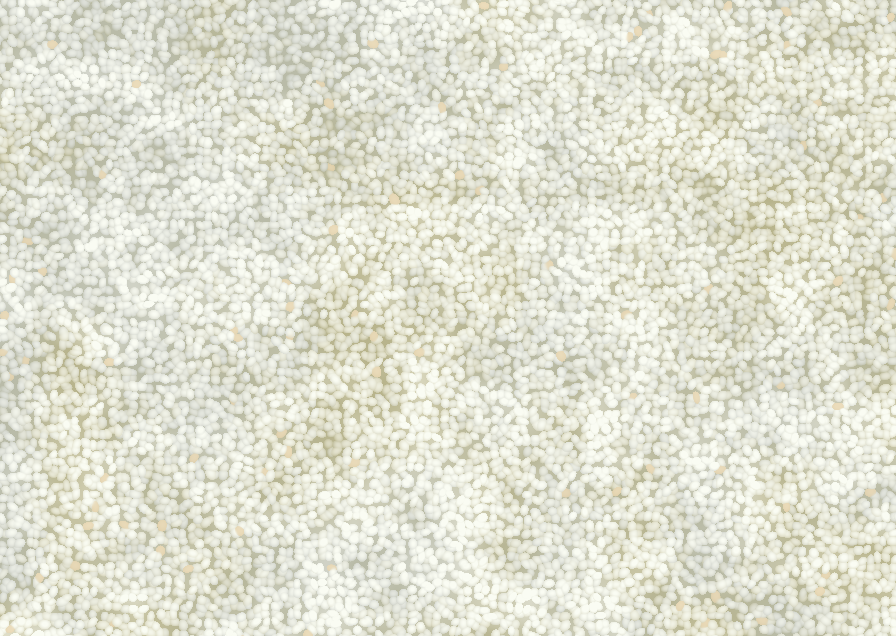
A Shadertoy shader for this texture:

```glsl
const float GRAINS = 78.0;        // grains per canvas height
const float OVERLAP = 9.0;        // how firmly upper grains hide lower ones
const float GAP_WEIGHT = 0.35;    // visibility of the bed between grains
const float CLUMP_CONTRAST = 0.85;
const float AMBER_SHARE = 0.012;
const vec2 LIGHT = vec2(0.10, 0.16);
const vec3 WHITE = vec3(0.980, 0.988, 0.952);
const vec3 WARM_MID = vec3(0.875, 0.868, 0.780);
const vec3 COOL_MID = vec3(0.855, 0.865, 0.835);
const vec3 WARM_DARK = vec3(0.720, 0.705, 0.550);
const vec3 COOL_DARK = vec3(0.725, 0.735, 0.660);
const vec3 AMBER = vec3(0.900, 0.820, 0.660);

vec4 hash4(vec2 p) {
    vec4 q = fract(p.xyxy * vec4(0.1031, 0.1030, 0.0973, 0.1099));
    q += dot(q, q.wzxy + 33.33);
    return fract((q.xxyz + q.yzzw) * q.zywx);
}

float noise(vec2 p) {
    vec2 cell = floor(p), f = fract(p);
    f = f * f * (3.0 - 2.0 * f);
    float low = mix(hash4(cell).x, hash4(cell + vec2(1, 0)).x, f.x);
    float high = mix(hash4(cell + vec2(0, 1)).x, hash4(cell + vec2(1, 1)).x, f.x);
    return mix(low, high, f.y);
}

// Uneven heaps, a little wider than tall
float clumps(vec2 p) {
    p *= vec2(0.8, 1.0);
    return 0.25 * noise(p * 7.0 + 11.0) + 0.40 * noise(p * 17.0 + 37.0)
         + 0.35 * noise(p * 36.0 + 71.0);
}

// Shadow to white, with warm or cool shadows
vec3 sandColor(float tone, float warmth) {
    tone = clamp(tone, 0.0, 1.0);
    vec3 dark = mix(COOL_DARK, WARM_DARK, warmth);
    vec3 mid = mix(COOL_MID, WARM_MID, warmth);
    return mix(mix(dark, mid, min(tone * 2.0, 1.0)), WHITE, max(tone * 2.0 - 1.0, 0.0));
}

void mainImage(out vec4 fragColor, in vec2 fragCoord) {
    vec2 uv = fragCoord / iResolution.xy;
    vec2 p = fragCoord / iResolution.y;

    // Broad light: dimmer and cooler toward the upper left
    float corner = smoothstep(0.75, 0.0, length((uv - vec2(0.0, 1.0)) * vec2(1.0, 0.8)));
    float heap = CLUMP_CONTRAST * (clumps(p) - 0.5) - 0.10 * corner;
    float warmth = clamp(0.5 + 1.3 * (noise(p * 9.0 + 5.0) - 0.5)
                       + 0.15 * uv.x - 0.45 * corner, 0.0, 1.0);

    // Bed seen through the gaps
    vec3 color = GAP_WEIGHT * sandColor(0.15 + heap, warmth);
    float total = GAP_WEIGHT;

    // Overlapping oval grains
    vec2 grid = p * GRAINS;
    vec2 home = floor(grid);
    for (int y = -1; y <= 1; y++) {
        for (int x = -1; x <= 1; x++) {
            vec2 cell = home + vec2(x, y);
            vec4 place = hash4(cell + 19.0);
            vec4 look = hash4(cell + 307.0);
            vec2 offset = grid - cell - 0.5 - 0.8 * (place.xy - 0.5);
            float angle = 6.2832 * place.z;
            vec2 axis = vec2(cos(angle), sin(angle));
            vec2 local = vec2(dot(offset, axis), dot(offset, vec2(-axis.y, axis.x)));
            local /= vec2(mix(0.60, 0.82, look.x), mix(0.45, 0.62, look.y));

            float dome = 1.0 - dot(local, local);
            float level = place.w;
            float weight = smoothstep(0.0, 0.35, dome) * exp(OVERLAP * (level + 0.5 * dome));
            float tone = 0.30 + 0.40 * dome + 0.34 * level + heap + dot(offset, LIGHT);
            vec3 grain = sandColor(tone, clamp(warmth + 0.8 * (look.z - 0.5), 0.0, 1.0));
            grain = mix(grain, AMBER, 0.75 * step(look.w, AMBER_SHARE));
            color += weight * grain;
            total += weight;
        }
    }
    fragColor = vec4(color / total, 1.0);
}
```
